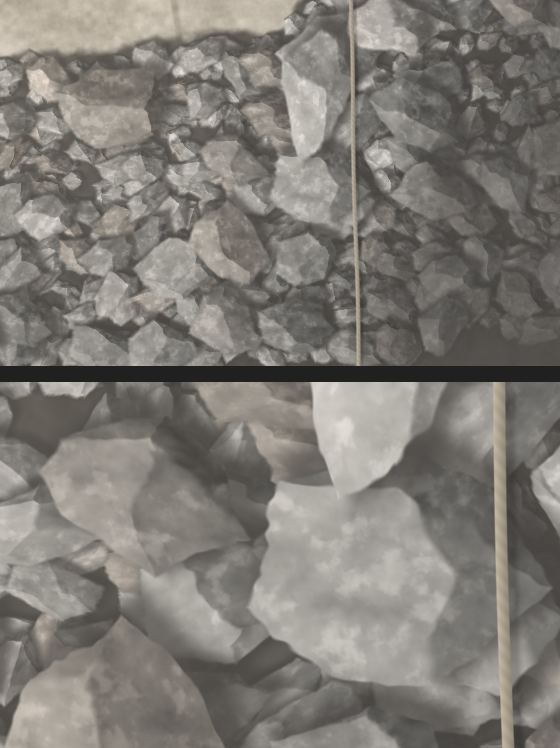
Top, the full canvas; bottom, a detail of the centre.
This texture is drawn by a Shadertoy shader. Its source:

```glsl
// Sunlit bank of angular grey rubble below a sandy ledge, with a thin hanging rope.

float hash(vec2 p) {
    return fract(sin(dot(p, vec2(127.1, 311.7))) * 43758.545);
}

float noise(vec2 p) {
    vec2 i = floor(p), f = fract(p);
    f = f * f * (3.0 - 2.0 * f);
    return mix(mix(hash(i), hash(i + vec2(1, 0)), f.x),
               mix(hash(i + vec2(0, 1)), hash(i + vec2(1, 1)), f.x), f.y);
}

float fbm(vec2 p) {
    float sum = 0.0, amp = 0.53;
    for (int i = 0; i < 4; i++) {
        sum += amp * noise(p);
        p = mat2(1.6, 1.2, -1.2, 1.6) * p + 7.3;
        amp *= 0.5;
    }
    return sum;
}

// Height of the ledge's lower border
float ledge(float x) {
    return 0.85 + 0.06 * smoothstep(0.1, 0.7, x) + 0.25 * smoothstep(0.72, 1.0, x);
}

// Lambert term of a facet falling along the given slope
float facetLight(vec2 slope) {
    return dot(normalize(vec3(slope, 1.0)), vec3(-0.58, -0.38, 0.72));
}

// Paints one faceted stone and its soft shadow over col
void stone(inout vec3 col, vec2 p, vec2 centre, vec2 size, float turn, float seed, float tone) {
    vec2 v = p - centre;
    float span = max(size.x, size.y);
    if (dot(v, v) > 2.6 * span * span) return;

    mat2 rot = mat2(cos(turn), -sin(turn), sin(turn), cos(turn));
    vec2 q = rot * v / size;
    vec2 qShadow = rot * (v - vec2(0.11, 0.09) * span) / size;
    q += 0.13 * (vec2(noise(q * 2.5 + seed), noise(q * 2.5 - seed)) - 0.5);
    q += 0.035 * (vec2(noise(q * 11.0 + seed), noise(q * 11.0 - seed)) - 0.5);

    // Ridged top made of two planes
    float a = 6.283 * hash(vec2(seed, 3.1));
    vec2 tilt = 0.45 * vec2(cos(a), sin(a));
    float ridge = dot(q, tilt) + 0.25 * (hash(vec2(seed, 8.7)) - 0.5);
    float height = 0.38 - abs(ridge);
    float light = mix(facetLight(-tilt * rot), facetLight(tilt * rot), smoothstep(-0.02, 0.02, ridge));

    // Rim planes cut the outline and the side facets
    float edge = -9.0, shadowEdge = -9.0;
    for (int i = 0; i < 7; i++) {
        float k = float(i);
        a = (k + 0.8 * hash(vec2(seed, k))) * 6.283 / 7.0;
        vec2 dir = vec2(cos(a), sin(a));
        float reach = 0.7 + 0.3 * hash(vec2(k, seed));
        float dist = dot(q, dir) - reach;
        float slope = 0.4 + 1.2 * hash(vec2(seed + 5.0, k));
        edge = max(edge, dist);
        shadowEdge = max(shadowEdge, dot(qShadow, dir) - reach);
        float h = -dist * slope;
        light = mix(light, facetLight((dir * slope) * rot), smoothstep(-0.03, 0.03, height - h));
        height = min(height, h);
    }
    float shadow = 0.7 * (1.0 - smoothstep(-0.05, 0.25, shadowEdge));
    col = mix(col, vec3(0.27, 0.26, 0.25), shadow);

    // Mottled rock with pale mineral patches and grit
    float rough = fbm(q * 3.0 + seed);
    float grit = fbm(p * 75.0 + seed);
    float crust = smoothstep(0.5, 0.68, 0.6 * fbm(q * 5.0 - seed) + 0.4 * grit);
    float value = mix(0.36, 0.68, smoothstep(0.05, 1.0, light)) * tone;
    value += 0.24 * (rough - 0.5) + 0.08 * crust + 0.11 * (grit - 0.5);
    float brown = smoothstep(0.6, 1.0, hash(vec2(seed, 17.0)));
    vec3 rock = value * mix(vec3(1.0, 0.985, 0.955), vec3(1.01, 0.96, 0.905), brown);
    float aa = 1.2 / (iResolution.y * min(size.x, size.y));
    col = mix(col, rock, 1.0 - smoothstep(-1.5 * aa, 1.5 * aa, edge));
}

// Scatters stones on a jittered grid
void scatter(inout vec3 col, vec2 p, float cell, float chance, float layer) {
    for (int j = 1; j >= -1; j--)
    for (int i = -1; i <= 1; i++) {
        vec2 id = floor(p / cell) + vec2(i, j);
        float seed = 90.0 * hash(id + layer * 19.3);
        vec2 jitter = vec2(hash(id + seed), hash(id - seed));
        vec2 centre = (id + 0.15 + 0.7 * jitter) * cell;
        float r = cell * (0.44 + 0.16 * hash(vec2(seed, 1.7)));
        bool onLedge = centre.y + 0.7 * r > ledge(centre.x);
        bool onGround = centre.y < 0.09 * smoothstep(1.0, 1.25, centre.x);
        if (hash(vec2(seed, 6.4)) > chance || onLedge || onGround) continue;
        vec2 size = r * vec2(1.15, 0.62 + 0.33 * hash(vec2(seed, 2.9)));
        float turn = 2.4 * (hash(vec2(seed, 4.2)) - 0.5);
        stone(col, p, centre, size, turn, seed, 0.82 + 0.3 * hash(vec2(seed, 9.9)));
    }
}

void mainImage(out vec4 fragColor, in vec2 fragCoord) {
    vec2 p = fragCoord / iResolution.y;
    float aa = 1.0 / iResolution.y;
    float cloud = fbm(p * 5.0);

    // Dark soil and the pale sandy ledge
    vec3 soil = vec3(0.34, 0.325, 0.305) + 0.10 * (fbm(p * 35.0) - 0.5);
    vec3 sand = vec3(0.69, 0.66, 0.61) + 0.20 * (fbm(p * vec2(7.0, 14.0)) - 0.5);
    sand += 0.15 * (fbm(p * 50.0) - 0.5);
    float seam = abs(p.x - 0.49 + 0.15 * (p.y - 0.9));
    sand -= 0.08 * (1.0 - smoothstep(0.003, 0.014, seam));
    float rise = p.y - ledge(p.x) + 0.05 * (fbm(p * 14.0) - 0.5);
    vec3 col = mix(soil, sand, smoothstep(-0.012, 0.018, rise));

    // Rubble from small chips up to boulders
    scatter(col, p, 0.06, 0.95, 1.0);
    scatter(col, p, 0.09, 0.85, 2.0);
    scatter(col, p, 0.125, 0.75, 3.0);
    scatter(col, p, 0.18, 0.52, 4.0);
    scatter(col, p, 0.25, 0.42, 5.0);
    stone(col, p, vec2(0.88, 0.49), vec2(0.145, 0.105), -0.15, 23.0, 1.0);
    stone(col, p, vec2(0.86, 0.76), vec2(0.175, 0.105), 1.65, 41.0, 1.12);

    // Dust covers the foot of the bank at the lower right
    float dust = smoothstep(0.0, 0.12, 0.15 * smoothstep(1.0, 1.3, p.x) - p.y + 0.12 * (cloud - 0.5));
    col = mix(col, soil + 0.08, 0.85 * dust);

    // Shade deepens to the lower right, haze glows at the upper left
    float shade = smoothstep(0.95, 1.35, p.x + 0.3 * (0.5 - p.y) + 0.5 * (cloud - 0.5));
    float contrast = mix(0.97, 0.45, shade) * mix(0.83, 1.06, p.y);
    col = mix(vec3(0.28, 0.27, 0.26), col, contrast);
    float glow = 1.0 - smoothstep(0.2, 1.3, length(p - vec2(0.1, 1.0)));
    col += vec3(0.06, 0.055, 0.045) * glow;

    // Rope with its soft shadow
    float x = p.x - mix(0.980, 0.958, p.y) - 0.002 * sin(p.y * 9.0);
    col *= 1.0 - 0.2 * (1.0 - smoothstep(0.004, 0.012, abs(x - 0.006)));
    float twist = 0.03 * sin((p.y + x) * 420.0);
    vec3 rope = vec3(0.66, 0.62, 0.55) * (1.0 + twist - 28.0 * x);
    col = mix(col, rope, 1.0 - smoothstep(0.0055 - aa, 0.0055 + aa, abs(x)));

    fragColor = vec4(clamp(col, 0.0, 1.0), 1.0);
}
```
